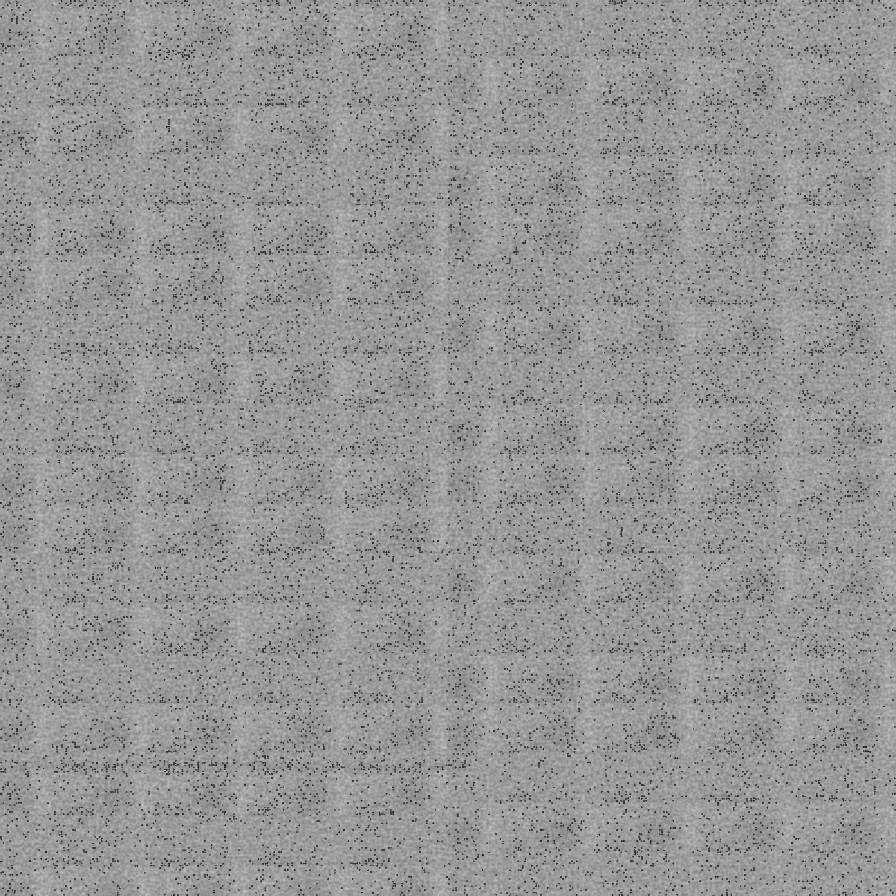
A WebGL 1 fragment shader for this texture:

```glsl
precision highp float;

uniform vec2 u_resolution;

float hash(vec2 p) {
  vec3 q = fract(p.xyx * 0.1031);
  q += dot(q, q.yzx + 33.33);
  return fract((q.x + q.y) * q.z);
}

vec2 gradient(vec2 cell) {
  float angle = 6.2832 * hash(cell);
  return vec2(cos(angle), sin(angle));
}

float gradientNoise(vec2 p) {
  vec2 i = floor(p), f = fract(p);
  vec2 s = f * f * f * (f * (f * 6.0 - 15.0) + 10.0);
  float a = dot(gradient(i), f);
  float b = dot(gradient(i + vec2(1.0, 0.0)), f - vec2(1.0, 0.0));
  float c = dot(gradient(i + vec2(0.0, 1.0)), f - vec2(0.0, 1.0));
  float d = dot(gradient(i + 1.0), f - 1.0);
  return mix(mix(a, b, s.x), mix(c, d, s.x), s.y);
}

float blob(vec2 p, vec2 center, vec2 size) {
  vec2 q = (p - center) / size;
  return exp(-dot(q, q));
}

// Round specks, one jittered candidate per grid cell
float specks(vec2 p, float density) {
  vec2 g = p * 400.0, cell = floor(g);
  vec2 jitter = 0.3 * (vec2(hash(cell + 71.3), hash(cell + 153.7)) - 0.5);
  float dist = length(fract(g) - 0.5 - jitter);
  float soft = 200.0 / u_resolution.y;
  float dot1 = 1.0 - smoothstep(0.46 - 0.5 * soft, 0.46 + 0.5 * soft, dist);
  return dot1 * step(hash(cell + 11.0), density) * (0.65 + 0.35 * hash(cell + 37.0));
}

void main() {
  vec2 p = gl_FragCoord.xy / u_resolution;
  float down = 1.0 - p.y;
  float right = step(0.5, p.x);

  // 9 columns by 18 rows; the right half is offset by half a column and one row
  float y = down * 18.0 - 0.12;
  y -= (1.0 - right) * clamp(y - 15.0, 0.0, 0.27);
  vec2 tile = vec2(fract(p.x * 9.0 - 0.42 - 0.5 * right), fract(y));
  float phase = mod(floor(y) + right, 5.0);
  float patched = 1.0 - mod(phase, 2.0);

  // Shading inside a tile: pale upright strip, dark lower right, speckled foot
  float edge = min(tile.x, 1.0 - tile.x);
  float strip = exp(-edge * edge / 0.008);
  float rowFade = smoothstep(0.0, 0.12, tile.y) * (1.0 - smoothstep(0.9, 1.0, tile.y));
  float shadow = blob(tile, vec2(0.7, 0.62), vec2(0.2, 0.35));
  float glow = blob(tile, vec2(0.33, 0.3), vec2(0.22, 0.25));
  float foot = blob(tile, vec2(0.3, 0.93), vec2(0.2, 0.13));
  float body = smoothstep(0.06, 0.2, tile.x) * (1.0 - smoothstep(0.8, 0.92, tile.x));
  float line = exp(-pow((tile.y - 0.97) / 0.05, 2.0)) * body;

  // One heavy speckled band across the left half
  float band = exp(-pow((down - 0.856) / 0.006, 2.0));
  band *= 1.0 - smoothstep(0.49, 0.54, p.x);

  float tone = 0.615 - 0.02 * foot - 0.012 * line - 0.03 * band;
  tone += patched * rowFade * (0.035 * strip - 0.05 * shadow + 0.015 * glow);
  tone -= (1.0 - patched) * 0.008 * body;

  float density = 0.045 + 0.03 * body + 0.14 * foot + 0.06 * line + 0.28 * band * (0.5 + 0.5 * body);
  density += patched * rowFade * (0.07 * shadow - 0.035 * strip - 0.02 * glow);

  // Fine grain with faint horizontal streaks
  tone += 0.13 * gradientNoise(p * 317.0 + 5.0);
  tone += 0.07 * gradientNoise(p * 173.0 + 40.0);
  tone += 0.05 * gradientNoise(p * vec2(70.0, 290.0) + 90.0);

  tone = mix(tone, 0.16, specks(p, density));
  gl_FragColor = vec4(vec3(tone), 1.0);
}
```
